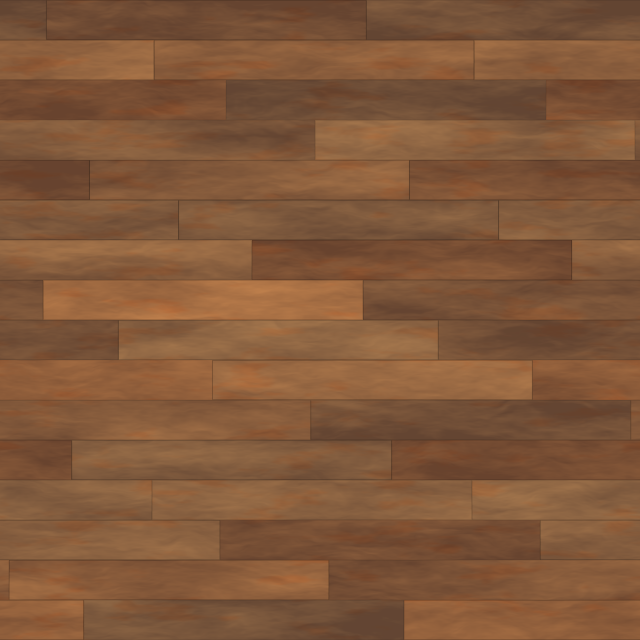
Reproduce this texture procedurally as a WebGL 2 fragment shader.

```glsl
#version 300 es
precision highp float;
// Wooden strip floor: 16 rows, each holding two planks half a canvas long.
// Rows are staggered by a drifting hashed offset; every plank gets its own
// tone, hue, soft shading bands and fine grain from stretched value noise.

uniform vec2 u_resolution;
out vec4 fragColor;

float hash(vec2 p) {
    vec3 q = fract(p.xyx * 0.1031);
    q += dot(q, q.yzx + 33.33);
    return fract((q.x + q.y) * q.z);
}

float noise(vec2 p) {
    vec2 i = floor(p), f = fract(p);
    f = f * f * (3.0 - 2.0 * f);
    return mix(mix(hash(i), hash(i + vec2(1, 0)), f.x),
               mix(hash(i + vec2(0, 1)), hash(i + vec2(1, 1)), f.x), f.y);
}

float fbm(vec2 p) {
    float sum = 0.0, amp = 0.533;
    for (int i = 0; i < 4; i++) {
        sum += amp * noise(p);
        p = p * 2.03 + 17.3;
        amp *= 0.5;
    }
    return sum;
}

vec3 floorColor(vec2 uv) {
    // Plank layout: row 0 is at the top, and the two planks wrap sideways
    const float ROWS = 16.0, PER_ROW = 2.0;
    float y = (1.0 - uv.y) * ROWS;
    float row = floor(y);
    float stagger = fract(0.03 + 0.28 * row + 0.2 * hash(vec2(row, 7.0)));
    float x = uv.x * PER_ROW - stagger;
    vec2 id = vec2(mod(floor(x), PER_ROW), row);
    vec2 cell = vec2(fract(x), fract(y));

    // Grain space is measured in plank widths, shifted for each plank
    vec2 p = cell * vec2(ROWS / PER_ROW, 1.0);
    vec2 seed = 80.0 * vec2(hash(id + 3.1), hash(id + 9.7));
    float bands = fbm(p * vec2(0.28, 1.4) + seed);
    float warp = fbm(p * vec2(0.7, 1.8) + seed + 31.0);
    float grain = fbm(vec2(p.x * 1.6, p.y * 8.0 + warp * 5.0) + seed);
    float fibre = noise(vec2(p.x * 5.0, p.y * 24.0) + seed);

    // Brown ramp, from walnut to honey
    float tone = 0.46 + 0.62 * (hash(id + 21.3) - 0.5) + 0.85 * (bands - 0.5)
               + 0.32 * (grain - 0.5) + 0.07 * (fibre - 0.5);
    vec3 walnut = vec3(0.40, 0.267, 0.188);
    vec3 honey = vec3(0.70, 0.485, 0.300);
    vec3 color = mix(walnut, honey, clamp(tone, 0.0, 1.1));

    // Grey-brown to reddish hue per plank, plus faint red streaks
    color *= mix(vec3(0.97, 1.02, 1.06), vec3(1.03, 0.98, 0.94), hash(id + 45.9));
    float streak = smoothstep(0.55, 0.8, fbm(p * vec2(0.9, 4.0) + seed + 57.0));
    color *= mix(vec3(1.0), vec3(1.03, 0.94, 0.86), streak);

    // Thin seams, fainter between some planks
    vec2 edge = min(cell, 1.0 - cell) / vec2(PER_ROW, ROWS);
    float seam = 1.0 - smoothstep(0.0004, 0.0013, min(edge.x, edge.y));
    return color * (1.0 - seam * mix(0.08, 0.34, hash(id + 63.5)));
}

void main() {
    // Four samples per pixel smooth the plank edges
    vec3 sum = vec3(0.0);
    for (int i = 0; i < 4; i++) {
        vec2 offset = 0.5 * vec2(i & 1, i >> 1) - 0.25;
        sum += floorColor((gl_FragCoord.xy + offset) / u_resolution);
    }
    fragColor = vec4(sum / 4.0, 1.0);
}
```
